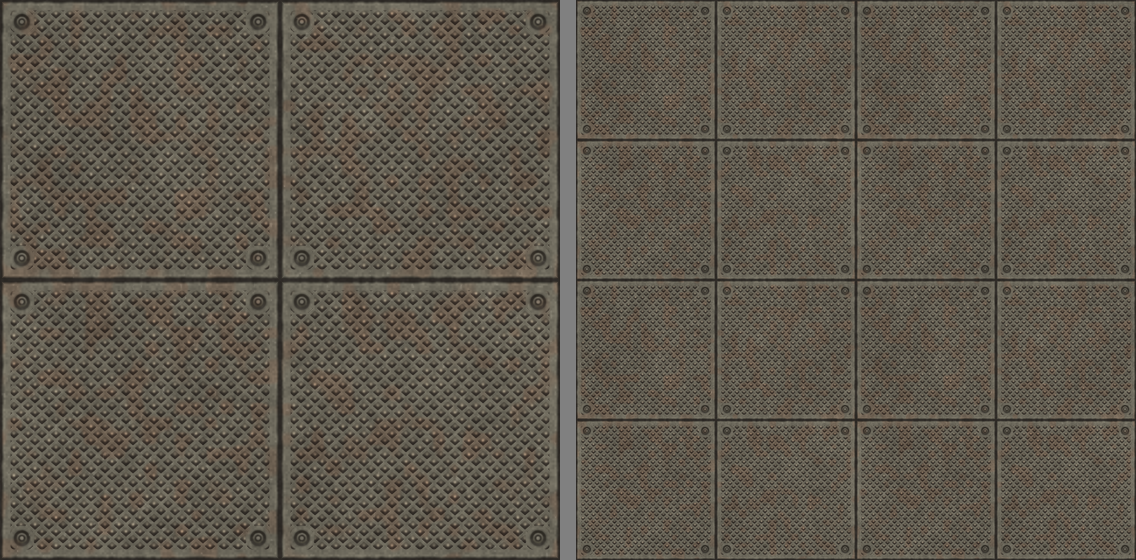
Left: one tile. Right: repeated 2 by 2.
Reproduce this texture procedurally as a Shadertoy shader.

```glsl
// Four worn metal floor plates with staggered diamond studs, corner bolts and dark seams.

// Integer hash of a non-negative cell, from 0 to 1
float hash(vec2 cell, float seed) {
    uvec3 k = uvec3(vec3(cell, seed)) * uvec3(1597u, 3812u, 7919u) + uvec3(17u, 59u, 83u);
    uint h = (k.x ^ (k.y << 7)) * 747795u + k.z;
    h = (h ^ (h >> 15)) * 739981u;
    h = (h ^ (h >> 13)) * 277803u;
    return float((h ^ (h >> 16)) & 65535u) / 65535.0;
}

// Value noise that wraps after one canvas
float noise(vec2 uv, vec2 period) {
    vec2 p = uv * period, cell = floor(p), f = smoothstep(0.0, 1.0, fract(p));
    float seed = period.x;
    float a = hash(mod(cell, period), seed);
    float b = hash(mod(cell + vec2(1, 0), period), seed);
    float c = hash(mod(cell + vec2(0, 1), period), seed);
    float d = hash(mod(cell + vec2(1, 1), period), seed);
    return mix(mix(a, b, f.x), mix(c, d, f.x), f.y);
}

// Soft-edged coverage inside a signed distance
float inside(float dist, float blur) {
    return 1.0 - smoothstep(-blur, blur, dist);
}

void mainImage(out vec4 fragColor, in vec2 fragCoord) {
    vec2 uv = fragCoord / iResolution.xy;
    vec2 tile = fract(uv * 2.0);
    float px = 2.0 / iResolution.y;

    // Wear: broad stains, scuffs and fine grain
    float stain = noise(uv, vec2(6)) * 0.6 + noise(uv, vec2(17)) * 0.4;
    float scuff = noise(uv, vec2(110, 60));
    float grain = noise(uv, vec2(250));

    vec2 toEdge = min(tile, 1.0 - tile);
    float edge = min(toEdge.x, toEdge.y);
    vec2 bolt = tile - mix(vec2(0.078), vec2(0.922), step(0.5, tile));
    float r = length(bolt);

    // Base metal, a little darker inside the studded field
    float field = inside(0.038 - edge, px) * inside(0.045 - r, px);
    vec3 color = mix(vec3(0.425, 0.41, 0.36), vec3(0.415, 0.40, 0.35), field);

    // Nearest stud of the staggered lattice, 20 pitches per plate
    vec2 lattice = uv * 40.0;
    vec2 even = fract(lattice + 0.5) - 0.5, odd = fract(lattice) - 0.5;
    bool isEven = abs(even.x) + abs(even.y) < abs(odd.x) + abs(odd.y);
    vec2 p = isEven ? even : odd;
    float wear = hash(mod(floor(lattice - p + 0.25), 40.0), isEven ? 3.0 : 5.0);

    // Diamond stud: lit upper facets, dark lower facets, polished tip
    float diamond = abs(p.x) + 1.12 * abs(p.y) - 0.37 - 0.03 * (wear - 0.5);
    float blur = max(20.0 * px, 0.04);
    vec3 facet = mix(vec3(0.19, 0.17, 0.15), vec3(0.355, 0.335, 0.29),
                     smoothstep(-0.14, 0.17, p.y - 0.12 * abs(p.x)));
    facet *= 0.92 + 0.16 * wear;
    vec2 tip = p - vec2(0.0, 0.03);
    facet += vec3(0.27, 0.25, 0.21) * (0.6 + 0.6 * wear) * exp(-90.0 * dot(tip, tip));
    color += 0.035 * field * inside(abs(diamond - 0.06) - 0.03, blur) * step(p.y, 0.0);
    color = mix(color, facet, field * inside(diamond, blur));

    // Bolt: recess, raised collar, inner groove and bright centre
    float light = bolt.y / max(r, 0.001);
    color *= 1.0 - 0.25 * inside(r - 0.031, 0.006);
    color = mix(color, vec3(0.21, 0.195, 0.17) - 0.04 * light, inside(r - 0.028, px));
    color = mix(color, vec3(0.36, 0.345, 0.30) + 0.07 * light, inside(r - 0.0185, px));
    color = mix(color, vec3(0.21, 0.195, 0.17), inside(r - 0.0125, px));
    color = mix(color, vec3(0.48, 0.46, 0.41), inside(r - 0.0065, px));

    // Grain and stains, with brown patches and pale scratches
    color *= 1.0 + 0.16 * (grain - 0.5) + 0.14 * (scuff - 0.5) + 0.14 * (stain - 0.5);
    color = mix(color, color * vec3(1.04, 0.95, 0.92), smoothstep(0.5, 0.8, noise(uv, vec2(37))));
    color += 0.06 * smoothstep(0.78, 1.0, noise(uv, vec2(130, 90))) * smoothstep(0.4, 0.9, grain);

    // Plate rim and the seam between plates
    float rough = edge + 0.004 * (scuff - 0.5);
    color *= 1.0 + 0.06 * inside(abs(rough - 0.017) - 0.003, 0.003);
    color *= 1.0 - 0.35 * inside(rough - 0.011, 0.004);
    color = mix(color, vec3(0.15, 0.135, 0.12) + 0.03 * grain, inside(rough - 0.0065, px));
    color += 0.07 * inside(edge - 0.0012, px) * scuff;

    fragColor = vec4(color, 1.0);
}
```
